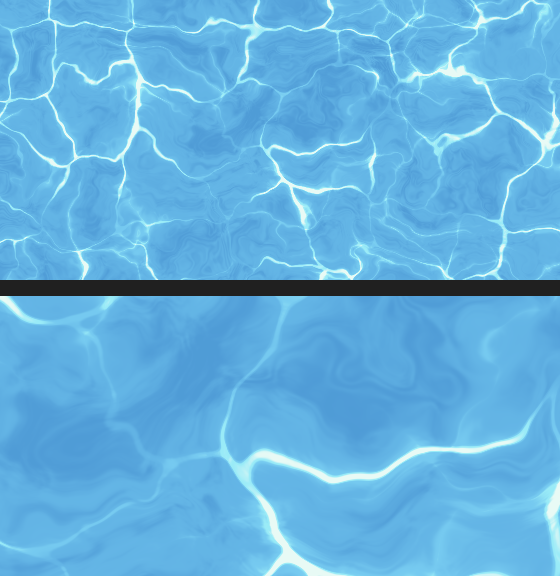
Top: the whole. Bottom: its middle third, enlarged.
A Shadertoy shader for this texture:

```glsl
float hash(vec2 p) {
    return fract(sin(dot(p, vec2(127.1, 311.7))) * 43758.5453);
}

float noise(vec2 p) {
    vec2 i = floor(p), f = fract(p);
    f = f * f * (3.0 - 2.0 * f);
    return mix(mix(hash(i), hash(i + vec2(1, 0)), f.x),
               mix(hash(i + vec2(0, 1)), hash(i + vec2(1, 1)), f.x), f.y);
}

float fbm(vec2 p) {
    float sum = 0.0, amp = 0.533;
    for (int i = 0; i < 4; i++) {
        sum += amp * noise(p);
        p = mat2(1.6, 1.2, -1.2, 1.6) * p + 7.3;
        amp *= 0.5;
    }
    return sum;
}

vec2 cellPoint(vec2 cell) {
    return 0.1 + 0.8 * vec2(hash(cell), hash(cell + 51.7));
}

// Distance to the nearest cell border, rounded where borders meet
float webDistance(vec2 p) {
    vec2 cell = floor(p), f = fract(p), nearest = vec2(0), nearestId = vec2(0);
    float best = 9.0;
    for (int y = -1; y <= 1; y++)
    for (int x = -1; x <= 1; x++) {
        vec2 id = vec2(x, y);
        vec2 r = id + cellPoint(cell + id) - f;
        if (dot(r, r) < best) {
            best = dot(r, r);
            nearest = r;
            nearestId = id;
        }
    }
    float sum = 0.0;
    for (int y = -2; y <= 2; y++)
    for (int x = -2; x <= 2; x++) {
        vec2 id = nearestId + vec2(x, y);
        if (x == 0 && y == 0) continue;
        vec2 r = id + cellPoint(cell + id) - f;
        sum += exp(-45.0 * dot(0.5 * (nearest + r), normalize(r - nearest)));
    }
    return max(0.0, -log(sum + 1e-9) / 45.0);
}

// Pool blue, from deep water to white glint
vec3 waterColor(float light) {
    vec3 c = mix(vec3(0.31, 0.61, 0.84), vec3(0.39, 0.71, 0.90), smoothstep(-0.1, 0.25, light));
    c = mix(c, vec3(0.46, 0.79, 0.94), smoothstep(0.25, 0.5, light));
    c = mix(c, vec3(0.60, 0.92, 0.97), smoothstep(0.5, 0.72, light));
    return mix(c, vec3(0.91, 0.98, 0.96), smoothstep(0.75, 1.05, light));
}

void mainImage(out vec4 fragColor, in vec2 fragCoord) {
    vec2 p = fragCoord / iResolution.y;
    vec2 bend = vec2(fbm(p * 4.0), fbm(p * 4.0 + 17.0)) - 0.5;
    vec2 q = p + 0.27 * bend;

    // Soft swells and fine curling ripples
    float swell = fbm(q * vec2(3.0, 5.0) + 2.0 * bend + 5.0);
    float curl = fbm(p * vec2(3.5, 6.0) + 3.0 * bend + 40.0);
    float ripple = sin(80.0 * curl) * noise(p * 5.0 + 9.0);
    float streak = fbm(q * vec2(9.0, 22.0) + 6.0 * bend);
    float grain = fbm(q * vec2(22.0, 48.0) + 9.0 * bend);
    float light = 0.075 + 0.36 * (swell - 0.5) + 0.05 * ripple
                + 0.3 * (streak - 0.5) + 0.2 * (grain - 0.5);

    // Faint secondary web
    float faintEdge = webDistance((p + 0.4 * bend) * vec2(4.0, 5.2) + 23.0) / 4.6;
    float faintPower = smoothstep(0.3, 0.75, noise(p * 4.0 + 71.0));
    light += faintPower * (0.22 * exp(-faintEdge * 60.0) + 0.26 * exp(-faintEdge * 220.0));

    // Main caustic lines, swelling and fading along their length
    float edge = webDistance(q * vec2(3.7, 4.3) + 3.0) / 4.0;
    float power = smoothstep(0.25, 0.75, noise(p * 5.0 + 31.0));
    float knot = smoothstep(0.65, 0.95, noise(p * 9.0 + 13.0));
    float width = 0.001 + 0.003 * power + 0.006 * knot * power;
    float core = 1.0 - smoothstep(width * 0.4, width + 0.0035, edge);
    light += exp(-edge * 42.0) * mix(0.12, 0.36, power) * (0.2 + 0.9 * streak + 0.7 * grain);
    light += core * mix(0.14, 0.55, power);

    fragColor = vec4(waterColor(light), 1.0);
}
```
